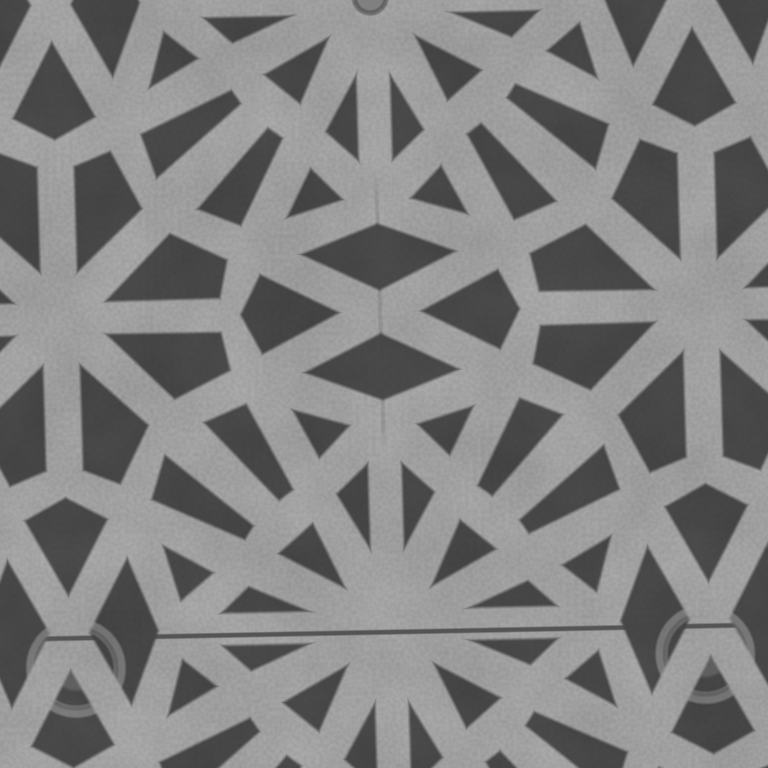
This pattern is drawn by a three.js fragment shader. Its source:

```glsl
// Pale metal lattice of star-shaped strapwork over a dark ground.
// A slightly tilted plane is folded by mirrors into one quarter cell, where
// convex polygons cut the openings; a seam, rings, bolt and grain are added.
varying vec2 vUv;

vec2 randomGradient(vec2 cell) {
  float angle = 6.2832 * fract(sin(dot(cell, vec2(127.1, 311.7))) * 43758.5);
  return vec2(cos(angle), sin(angle));
}

float gradientNoise(vec2 p) {
  vec2 i = floor(p), f = fract(p);
  vec2 w = f * f * f * (f * (f * 6.0 - 15.0) + 10.0);
  vec2 right = vec2(1.0, 0.0), up = vec2(0.0, 1.0);
  float bottom = mix(dot(randomGradient(i), f),
                     dot(randomGradient(i + right), f - right), w.x);
  float top = mix(dot(randomGradient(i + up), f - up),
                  dot(randomGradient(i + 1.0), f - 1.0), w.x);
  return mix(bottom, top, w.y);
}

// Signed distance to the line a-b, negative on its left
float outside(vec2 p, vec2 a, vec2 b) {
  vec2 along = normalize(b - a);
  return dot(p - a, vec2(along.y, -along.x));
}

float triangle(vec2 p, vec2 a, vec2 b, vec2 c) {
  return max(outside(p, a, b), max(outside(p, b, c), outside(p, c, a)));
}

float quad(vec2 p, vec2 a, vec2 b, vec2 c, vec2 d) {
  return max(max(outside(p, a, b), outside(p, b, c)),
             max(outside(p, c, d), outside(p, d, a)));
}

// Openings of a quarter cell, in hundredths of the canvas
float openings(vec2 p) {
  // Diamonds around the cell centre
  float d = quad(p, vec2(0.0, 2.8), vec2(10.1, 7.7), vec2(0.0, 11.5), vec2(-10.1, 7.7));
  d = min(d, quad(p, vec2(5.3, 0.0), vec2(15.5, -5.2), vec2(18.2, 0.0), vec2(15.5, 5.2)));
  // Triangles between the spokes of the upright star
  d = min(d, triangle(p, vec2(4.4, 14.7), vec2(11.8, 12.5), vec2(8.5, 18.9)));
  d = min(d, triangle(p, vec2(2.2, 19.7), vec2(6.4, 23.6), vec2(2.2, 30.9)));
  d = min(d, triangle(p, vec2(9.6, 27.3), vec2(14.2, 31.2), vec2(5.6, 35.9)));
  d = min(d, triangle(p, vec2(10.4, 38.8), vec2(18.2, 35.4), vec2(21.9, 38.8)));
  d = min(d, triangle(p, vec2(29.2, 29.8), vec2(27.1, 37.1), vec2(22.7, 33.5)));
  // Long petals of its outer ring
  d = min(d, quad(p, vec2(17.8, 11.6), vec2(23.4, 13.9), vec2(13.9, 24.3), vec2(12.0, 22.9)));
  d = min(d, quad(p, vec2(28.6, 18.0), vec2(30.5, 23.8), vec2(18.5, 29.3), vec2(17.3, 27.5)));
  // Petals of the side star
  d = min(d, quad(p, vec2(20.8, 2.2), vec2(35.8, 2.1), vec2(27.1, 10.8), vec2(19.7, 7.2)));
  d = min(d, quad(p, vec2(39.3, 6.0), vec2(39.3, 19.8), vec2(34.5, 21.7), vec2(30.6, 14.1)));
  // Kite and lozenge on the cell borders
  d = min(d, quad(p, vec2(41.7, 23.3), vec2(47.1, 26.2), vec2(41.7, 36.1), vec2(36.3, 26.2)));
  return min(d, quad(p, vec2(33.9, 31.3), vec2(39.1, 40.9), vec2(33.9, 50.5), vec2(30.1, 40.9)));
}

void main() {
  // Tilt the plane, then fold it into a quarter cell
  vec2 fromCentre = (vUv - vec2(0.495, 0.594)) * 100.0;
  vec2 plane = fromCentre + vec2(0.03 * fromCentre.y, -0.022 * fromCentre.x);
  vec2 halfCell = vec2(41.7, 40.9);
  vec2 folded = abs(mod(plane + halfCell, 2.0 * halfCell) - halfCell);

  float grain = gradientNoise(vUv * 190.0);
  float clouds = gradientNoise(vUv * 9.0) + 0.5 * gradientNoise(vUv * 27.0);

  // Dark ground with two dim rings behind the openings
  float ground = 0.275 + 0.012 * grain + 0.025 * clouds;
  float ringRadius = length(vec2(abs(plane.x) - 41.0, plane.y + 45.5));
  float ring = 1.0 - smoothstep(0.55, 1.0, abs(ringRadius - 5.7));
  float groove = 1.0 - smoothstep(0.1, 0.4, abs(ringRadius - 5.3));
  ground += 0.19 * ring - 0.07 * groove;
  ground += 0.1 * (1.0 - smoothstep(2.6, 3.3, ringRadius));

  // Metal with fine grain and a faint joint through the middle
  float metal = 0.625 + 0.04 * grain + 0.04 * clouds;
  float joint = 1.0 - smoothstep(0.1, 0.4, abs(plane.x));
  metal -= 0.06 * joint * (1.0 - smoothstep(14.0, 19.0, abs(plane.y)));

  // Seam across the lower part
  float seam = abs(vUv.y - 0.177 - 0.0195 * (vUv.x - 0.51));
  metal = mix(metal, 0.33, 1.0 - smoothstep(0.0015, 0.0045, seam));

  // Bolt at the top hub
  float bolt = length(vUv - vec2(0.482, 1.004));
  metal = mix(metal, 0.5, 1.0 - smoothstep(0.017, 0.022, bolt));
  metal -= 0.2 * (1.0 - smoothstep(0.001, 0.005, abs(bolt - 0.021)));

  float cover = smoothstep(-0.32, 0.32, openings(folded));
  gl_FragColor = vec4(vec3(mix(ground, metal, cover)), 1.0);
}
```
